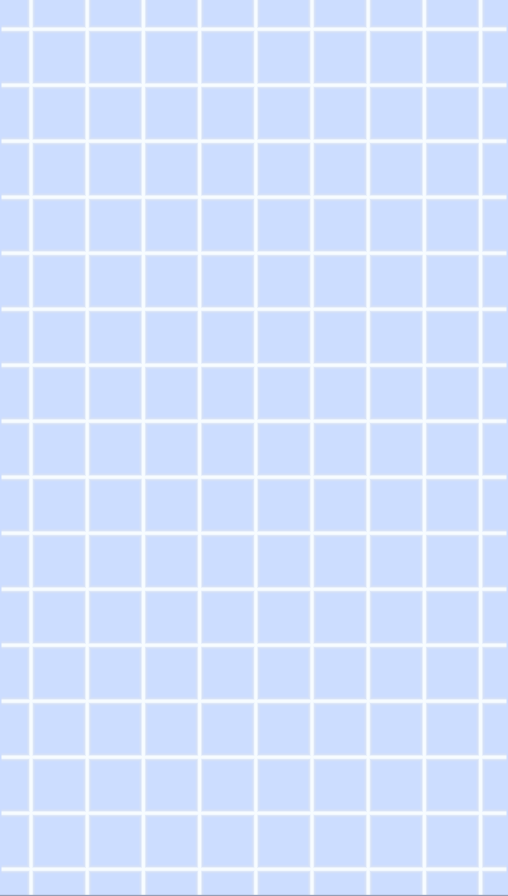
Reproduce this pattern procedurally as a WebGL 2 fragment shader.

```glsl
#version 300 es
precision highp float;

uniform vec2 u_resolution;
out vec4 fragColor;

// Distance to the nearest grid line on each axis, in cells
vec2 lineDistance(vec2 cell, vec2 offset) {
    return abs(fract(cell - offset + 0.5) - 0.5);
}

// Soft band around a line, never sharper than one pixel
vec2 softBand(vec2 dist, float inner, float outer, vec2 pixel) {
    float middle = 0.5 * (inner + outer);
    vec2 halfFade = max(vec2(0.5 * (outer - inner)), 0.5 * pixel);
    return 1.0 - smoothstep(middle - halfFade, middle + halfFade, dist);
}

void main() {
    vec2 uv = gl_FragCoord.xy / u_resolution;
    vec2 cellCount = vec2(9.04, 16.0);
    vec2 pixel = cellCount / u_resolution;
    vec2 dist = lineDistance(uv * cellCount, vec2(0.552, 0.479));

    vec3 paleBlue = vec3(0.80, 0.866, 1.0);
    vec3 greyFringe = vec3(0.835, 0.88, 0.968);
    vec3 lineWhite = vec3(0.968, 0.988, 1.0);

    // Greyish fringe under a bright core
    vec2 fringe = softBand(dist, 0.05, 0.09, pixel);
    vec2 core = softBand(dist, 0.014, 0.054, pixel);

    // Horizontal lines stop just short of the side edges
    float sideGap = min(uv.x, 1.0 - uv.x);
    float inside = smoothstep(0.001, 0.005, sideGap);
    fringe.y *= inside;
    core.y *= inside;

    vec3 color = mix(paleBlue, greyFringe, max(fringe.x, fringe.y));
    color = mix(color, lineWhite, max(core.x, core.y));

    // Thin dim rim along the bottom, by pixel coverage
    float rim = clamp(0.0013 * u_resolution.y - gl_FragCoord.y + 0.5, 0.0, 1.0);
    color = mix(color, vec3(0.58, 0.62, 0.71), rim);

    fragColor = vec4(color, 1.0);
}
```
